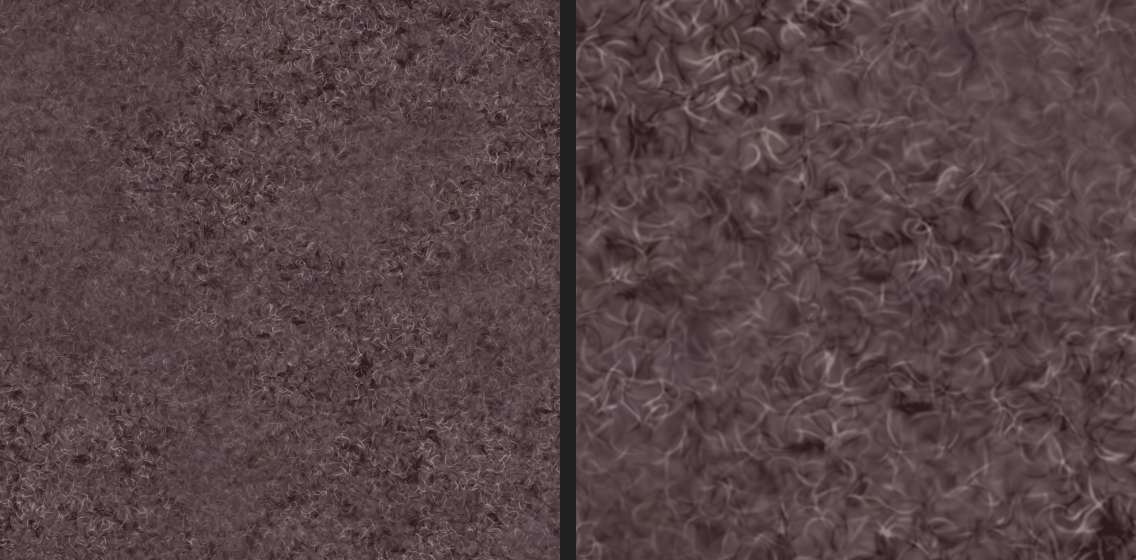
Left, the full canvas; right, a detail of the centre.
Reproduce this texture procedurally as a three.js fragment shader.

```glsl
// Matted wool felt in dusky mauve brown: faint blotches and fine fuzz form the
// ground, small dark pits open between tufts, and layers of jittered grids
// scatter short bent hairs (circular arcs) stronger inside a broad tuft mask.

#define WOOL_COLOR vec3(0.337, 0.267, 0.278)
#define HAIR_LAYERS 9
#define HAIR_CELLS 42.0
#define HAIR_WIDTH 0.0021
#define HAIR_CONTRAST 0.165
#define PIT_DEPTH 0.085
#define BLOTCH_CONTRAST 0.085
#define FUZZ_CONTRAST 0.17
#define TINT_CONTRAST 0.022

varying vec2 vUv;

vec3 hash3(vec2 p) {
  vec3 q = fract(p.xyx * vec3(0.1031, 0.1030, 0.0973));
  q += dot(q, q.yxz + 33.33);
  return fract((q.xxy + q.yzz) * q.zyx);
}

float noise(vec2 p) {
  vec2 cell = floor(p);
  vec2 f = fract(p);
  f = f * f * (3.0 - 2.0 * f);
  float low = mix(hash3(cell).x, hash3(cell + vec2(1.0, 0.0)).x, f.x);
  float high = mix(hash3(cell + vec2(0.0, 1.0)).x, hash3(cell + 1.0).x, f.x);
  return mix(low, high, f.y);
}

mat2 rotation(float angle) {
  float c = cos(angle);
  float s = sin(angle);
  return mat2(c, -s, s, c);
}

float fbm(vec2 p) {
  float sum = 0.0;
  float weight = 0.533;
  for (int i = 0; i < 4; i++) {
    sum += weight * noise(p);
    p = rotation(0.6) * p * 2.03 + 19.7;
    weight *= 0.5;
  }
  return sum;
}

// One arc with its midpoint at the origin, faded towards both tips.
float curl(vec2 p, float angle, float radius, float halfLength, float width) {
  p = rotation(angle) * p + vec2(radius, 0.0);
  float reach = min(halfLength / radius, 1.7);
  float along = atan(p.y, p.x);
  float nearest = clamp(along, -reach, reach);
  float d = length(p - radius * vec2(cos(nearest), sin(nearest)));
  float tip = nearest / reach;
  return (1.0 - smoothstep(0.0, width, d)) * (1.0 - 0.85 * tip * tip);
}

// Light and dark hairs, one per grid cell.
float hairLayer(vec2 uv, float layer) {
  float cells = HAIR_CELLS + 3.0 * layer;
  vec2 p = rotation(layer * 0.79) * uv * cells + 200.0 + layer * 37.3;
  vec2 home = floor(p);
  float sum = 0.0;
  for (int y = -1; y <= 1; y++) {
    for (int x = -1; x <= 1; x++) {
      vec2 cell = home + vec2(float(x), float(y));
      vec3 place = hash3(cell);
      vec3 shape = hash3(cell + 411.7);
      float radius = mix(0.35, 2.2, shape.x * shape.x);
      float halfLength = mix(0.25, 0.75, shape.y);
      float strength = 1.3 * shape.z * shape.z - 0.36;
      sum += strength * curl(p - cell - place.xy, place.z * 6.2832,
                             radius, halfLength, HAIR_WIDTH * cells);
    }
  }
  return sum;
}

void main() {
  vec2 uv = vUv;

  // Broad tufted and flattened regions, broken into smaller clumps.
  float region = smoothstep(0.32, 0.66, fbm(uv * 4.0 + 7.3));
  float clump = smoothstep(0.25, 0.75, noise(uv * vec2(17.0, 21.0) + 50.0));
  float tuft = mix(0.55, 1.1, region) * mix(0.72, 1.2, clump);

  // Ground: faint blotches and fine fuzz bent by a small warp.
  vec2 warp = vec2(noise(uv * 60.0 + 3.1), noise(uv * 60.0 + 91.7)) - 0.5;
  vec2 bent = uv + warp * 0.01;
  float tone = BLOTCH_CONTRAST * (fbm(uv * vec2(14.0, 19.0) + 31.0) - 0.5);
  float fuzz = 0.5 * noise(bent * 135.0 + 11.0) + 0.5 * noise(bent * 250.0 + 63.0);
  tone += FUZZ_CONTRAST * mix(0.8, 1.1, region) * (fuzz - 0.5);

  // Dark gaps between the hairs.
  float pit = smoothstep(0.58, 0.9, noise(bent * vec2(74.0, 90.0) + 140.0));
  tone -= PIT_DEPTH * tuft * (pit - 0.12);

  // Bent hairs.
  float hairs = 0.0;
  for (int i = 0; i < HAIR_LAYERS; i++) {
    hairs += hairLayer(uv + warp * 0.006, float(i));
  }
  tone += HAIR_CONTRAST * tuft * (hairs - 0.04);

  // Faint drift between olive and violet.
  float tint = TINT_CONTRAST * (fbm(uv * 22.0 + 77.0) - 0.5);
  vec3 color = WOOL_COLOR + clamp(tone, -0.16, 0.24) + tint * vec3(0.2, -0.6, 1.0);
  gl_FragColor = vec4(color, 1.0);
}
```
